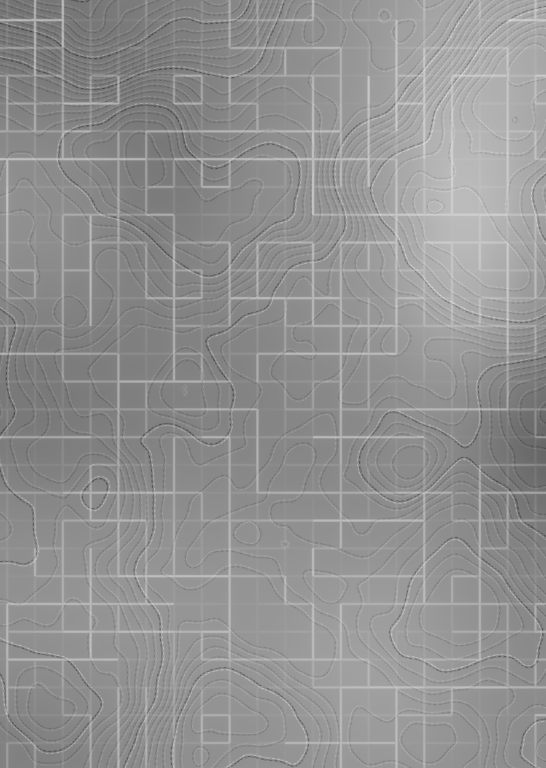
Reproduce this background procedurally as a Shadertoy shader.

```glsl
// Grey relief map: soft hills and pits under fine embossed contour lines,
// overlaid with a faint square grid whose stepped region borders light up.
// Heights come from Gaussian blobs, a curved slope and value noise.

const float UNIT = 1.0 / 512.0;      // fine stroke unit, in canvas heights
const float CELL = 0.0362;           // grid pitch
const vec2 GRID_SHIFT = vec2(0.26, 0.90);
const float MINOR_PER_INDEX = 6.0;   // contours between two heavy ones

float hash(vec2 p) {
    vec3 q = fract(vec3(p.xyx) * 0.1031);
    q += dot(q, q.yzx + 33.33);
    return fract((q.x + q.y) * q.z);
}

float valueNoise(vec2 p) {
    vec2 i = floor(p), f = fract(p);
    f = f * f * f * (f * (f * 6.0 - 15.0) + 10.0);
    float low = mix(hash(i), hash(i + vec2(1, 0)), f.x);
    float high = mix(hash(i + vec2(0, 1)), hash(i + vec2(1, 1)), f.x);
    return mix(low, high, f.y);
}

float blob(vec2 p, vec2 centre, vec2 radius, float amount) {
    vec2 d = (p - centre) / radius;
    return amount * exp(-dot(d, d));
}

// Broad light and dark areas, which are also the large hills and pits
float relief(vec2 p) {
    return blob(p, vec2(0.02, 0.98), vec2(0.28, 0.17), -0.085)
         + blob(p, vec2(0.21, 0.77), vec2(0.09, 0.14), -0.06)
         + blob(p, vec2(0.66, 0.93), vec2(0.19, 0.22), 0.10)
         + blob(p, vec2(0.61, 0.69), vec2(0.10, 0.17), 0.125)
         + blob(p, vec2(0.72, 0.43), vec2(0.10, 0.12), -0.125)
         + blob(p, vec2(0.46, 0.41), vec2(0.12, 0.15), -0.03)
         + blob(p, vec2(0.49, 0.14), vec2(0.13, 0.15), 0.05)
         + blob(p, vec2(0.22, 0.18), vec2(0.16, 0.14), 0.025)
         + blob(p, vec2(0.03, 0.46), vec2(0.16, 0.17), -0.04)
         + blob(p, vec2(0.04, 0.00), vec2(0.14, 0.12), -0.04);
}

// Terrain height, one unit per heavy contour
float height(vec2 p) {
    float bend = 0.11 + 0.34 * pow(max(p.y - 0.33, 0.0) / 0.53, 1.4);
    float slope = 1.4 * smoothstep(-0.03, 0.19, p.x - bend);
    float steepTop = 3.2 * smoothstep(0.78, 1.05, p.y)
                   * (1.0 - smoothstep(0.10, 0.60, p.x));
    vec2 turned = mat2(0.8, 0.6, -0.6, 0.8) * p;
    float rough = 1.3 * valueNoise(turned * 5.5 + 7.0)
                + 0.95 * valueNoise(turned * 11.0 + 31.0)
                + 0.20 * valueNoise(turned * 25.0 + 61.0);
    return 7.0 * relief(p) + slope + steepTop + rough;
}

float stroke(float d, float halfWidth, float soft) {
    return 1.0 - smoothstep(halfWidth - soft, halfWidth + soft, abs(d));
}

// Signed distance to the nearest contour of a field with the given steepness
float contourDistance(float level, float steepness) {
    return (fract(level + 0.5) - 0.5) / max(steepness, 0.6);
}

// Dark line with a pale lip on its uphill side
float emboss(float d, float soft) {
    return 0.85 * stroke(d - 1.2 * UNIT, 0.4 * UNIT, soft)
         - stroke(d, 0.45 * UNIT, soft);
}

float contours(vec2 p, float soft) {
    vec2 e = vec2(UNIT, 0.0);
    float h = height(p);
    float steepness = length(vec2(height(p + e.xy), height(p + e.yx)) - h) / UNIT;
    float minor = emboss(contourDistance(h * MINOR_PER_INDEX,
                                         steepness * MINOR_PER_INDEX), soft);
    float index = emboss(contourDistance(h, steepness), soft);
    vec2 w = sin(p * 1.75 / UNIT);
    float dots = 0.8 + 0.7 * w.x * w.y;
    return dots * (0.07 * minor + 0.09 * index);
}

// Stepped region that a grid cell belongs to
float region(vec2 cell) {
    return floor(4.5 * valueNoise(cell * 0.31 + 19.0) + 0.45 * hash(cell + 71.0));
}

// Glow of the edge between two cells: faint, bright on region borders and runs
float edgeGlow(vec2 cellA, vec2 cellB, float line, float along, float seed) {
    float run = floor((along + floor(7.0 * hash(vec2(line, seed)))) / 4.0);
    float runChance = hash(vec2(run + 17.0, line + seed));
    float border = step(0.5, abs(region(cellA) - region(cellB)));
    float lit = max(border * (0.35 + 0.65 * runChance), smoothstep(0.72, 0.95, runChance));
    float faint = 0.03 + 0.10 * hash(vec2(along + 53.0, line + seed));
    return faint + 0.42 * lit;
}

// Crisp line with a soft halo around it
float glowLine(float d, float soft) {
    return stroke(d, 0.75 * UNIT, soft) + 0.12 * exp(-abs(d) / (3.0 * UNIT));
}

float gridLight(vec2 p, float soft) {
    vec2 g = p / CELL - GRID_SHIFT;
    vec2 line = floor(g + 0.5), cell = floor(g);
    vec2 d = (g - line) * CELL;
    vec2 right = vec2(line.x, cell.y), above = vec2(cell.x, line.y);
    float upright = glowLine(d.x, soft)
                  * edgeGlow(right, right - vec2(1, 0), line.x, cell.y, 11.0);
    float level = glowLine(d.y, soft)
                * edgeGlow(above, above - vec2(0, 1), line.y, cell.x, 83.0);
    return max(upright, level) * mix(0.85, 1.1, p.y);
}

void mainImage(out vec4 fragColor, in vec2 fragCoord) {
    vec2 p = fragCoord / iResolution.y;
    float soft = max(0.6 * UNIT, 0.6 / iResolution.y);
    vec2 cell = floor(p / CELL - GRID_SHIFT);

    float tone = 0.55 + 1.15 * relief(p) + 0.06 * (valueNoise(p * 4.0 + 3.0) - 0.5);
    tone += 0.012 * (hash(vec2(region(cell), 5.0)) - 0.5);
    tone += contours(p, soft);
    tone = mix(tone, 0.88, gridLight(p, soft));
    fragColor = vec4(vec3(clamp(tone, 0.0, 1.0)), 1.0);
}
```
